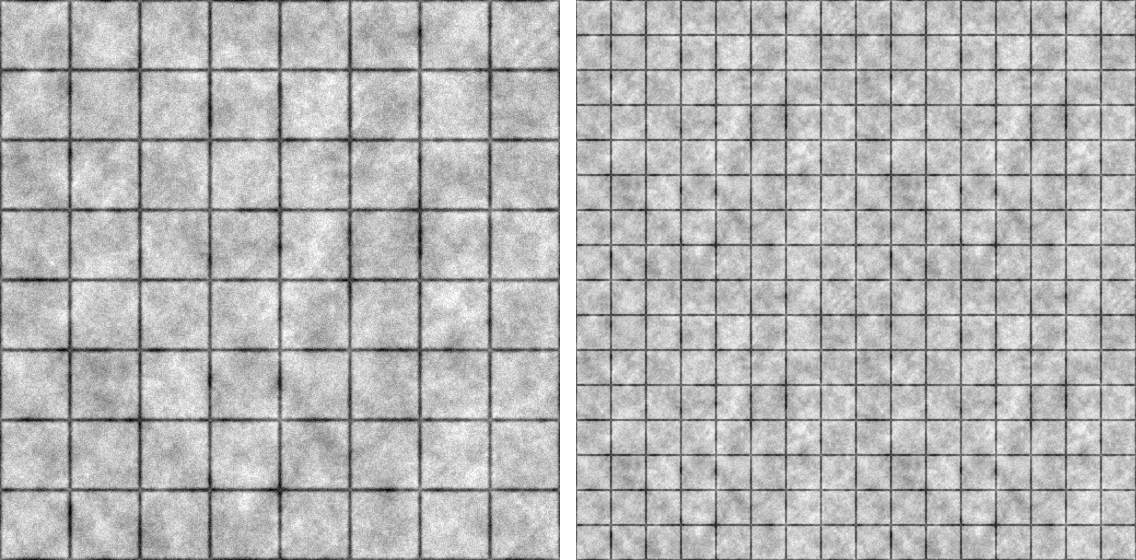
Left, the tile; right, the same tile 2 across and 2 down.
This texture is drawn by a Shadertoy shader. Its source:

```glsl
// Draws a seamless 8 by 8 grid of mottled grey stone tiles with soft, dark, worn joints.

const float TILES = 8.0;
const float JOINT_WIDTH = 0.0038;
const float JOINT_DEPTH = 0.51;
const float STONE_GREY = 0.765;

// Integer hash of a lattice point, 0 to 1
float hash(vec2 cell, float seed) {
    uvec3 v = uvec3(cell, seed) * 1664525u + 1013904223u;
    v.x += v.y * v.z; v.y += v.z * v.x; v.z += v.x * v.y;
    v ^= v >> 16u;
    v.x += v.y * v.z; v.y += v.z * v.x; v.z += v.x * v.y;
    return float(v.x >> 8u) / 16777216.0;
}

// Value noise that wraps after a whole number of cells
float noise(vec2 p, vec2 period, float seed) {
    vec2 cell = floor(p);
    vec2 f = p - cell;
    f = f * f * (3.0 - 2.0 * f);
    vec2 lo = mod(cell, period);
    vec2 hi = mod(cell + 1.0, period);
    float bottom = mix(hash(lo, seed), hash(vec2(hi.x, lo.y), seed), f.x);
    float top = mix(hash(vec2(lo.x, hi.y), seed), hash(hi, seed), f.x);
    return mix(bottom, top, f.y);
}

// Layered clouds, centred on zero
float clouds(vec2 uv, float seed) {
    float sum = 0.0, total = 0.0, weight = 1.0, period = 16.0;
    for (int i = 0; i < 6; i++) {
        sum += weight * (noise(uv * period, vec2(period), seed + float(i)) - 0.5);
        total += weight;
        weight *= 0.8;
        period *= 2.0;
    }
    return sum / total;
}

// Faint rising scratches, strong in only a few tiles
float streaks(vec2 uv, vec2 tile) {
    vec2 period = vec2(10.0, 56.0);
    float n = noise(vec2(uv.x + uv.y, uv.x - uv.y) * period, period, 31.0) - 0.5;
    return n * pow(hash(tile, 32.0), 3.0);
}

// Soft profile of the joints on one axis, with uneven width and strength
float joint(float coord, vec2 uv, float seed) {
    float d = abs(fract(coord * TILES + 0.5) - 0.5) / TILES;
    float rough = noise(uv * 160.0, vec2(160.0), seed) - 0.5;
    float wear = noise(uv * 56.0, vec2(56.0), seed + 1.0) - 0.5;
    float w = JOINT_WIDTH * (1.0 + 0.35 * rough + 0.2 * wear);
    return exp(-d * d / (w * w)) * (1.0 + 0.25 * wear);
}

void mainImage(out vec4 fragColor, in vec2 fragCoord) {
    vec2 uv = fragCoord / iResolution.xy;
    vec2 tile = floor(uv * TILES);

    // Stone: clouds, scratches, fine grain and a small tint per tile
    float grain = noise(uv * 512.0 - 0.5, vec2(512.0), 21.0) - 0.5;
    float grey = STONE_GREY + 0.65 * clouds(uv, 1.0) + 0.18 * grain;
    grey += 0.1 * streaks(uv, tile);
    grey += 0.025 * (hash(tile, 41.0) - 0.5);

    // Joints: crossings are a little paler than the lines
    float across = joint(uv.y, uv, 51.0);
    float down = joint(uv.x, uv, 61.0);
    grey -= JOINT_DEPTH * (across + down - 1.3 * across * down);

    fragColor = vec4(vec3(clamp(grey, 0.0, 1.0)), 1.0);
}
```
